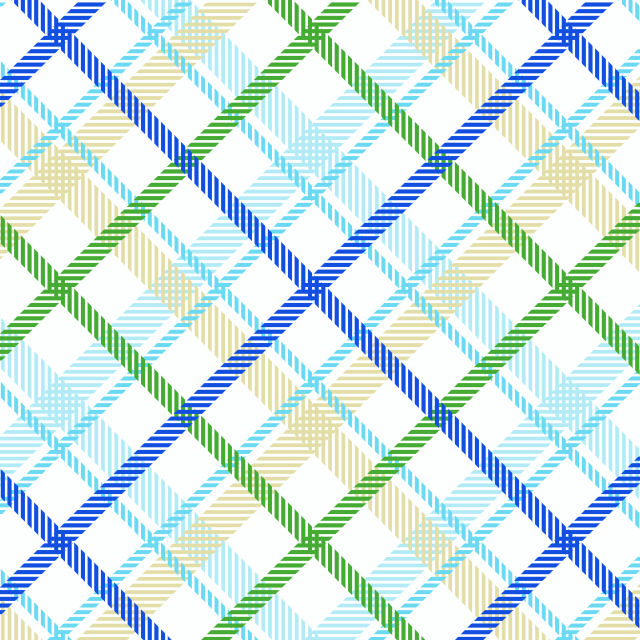
Reproduce this pattern procedurally as a three.js fragment shader.

```glsl
// Diagonal tartan on white: blue, green, cyan and wide pale bands cross at 45 degrees.
// Rising bands are hatched with horizontal bars, falling bands with vertical bars;
// both share one mirrored sequence of bands, painted from pale to strong.
varying vec2 vUv;

// Coverage of a band repeating once per unit of t.
float band(float t, float centre, float halfWidth) {
  float d = abs(fract(t - centre + 0.5) - 0.5);
  float soft = 0.5 * fwidth(t);
  return 1.0 - smoothstep(halfWidth - soft, halfWidth + soft, d);
}

// Hatching bars: duty is the inked share of each pitch.
float bars(float t, float duty) {
  float d = abs(fract(t) - 0.5);
  float soft = 0.65 * fwidth(t);
  return 1.0 - smoothstep(0.5 * duty - soft, 0.5 * duty + soft, d);
}

// Lays one hatched band in both diagonal directions.
vec3 weave(vec3 cloth, vec3 ink, vec2 p, float centre, float halfWidth, float duty) {
  float rising = band(p.x - p.y, centre, halfWidth) * bars(p.y * 76.0, duty);
  float falling = band(-p.x - p.y, centre, halfWidth) * bars(p.x * 76.0, duty);
  return mix(cloth, ink, max(rising, falling));
}

void main() {
  // One unit is a full repeat, with the origin on a blue crossing.
  vec2 p = (vUv - vec2(0.4896, 0.5495)) / 0.793;

  vec3 cloth = vec3(0.99, 1.0, 0.995);

  // Wide pale bands
  cloth = weave(cloth, vec3(0.70, 0.92, 0.96), p, -0.276, 0.050, 0.56);
  cloth = weave(cloth, vec3(0.89, 0.87, 0.66), p, 0.276, 0.050, 0.56);

  // Narrow cyan pair on either side of the blue
  vec3 cyan = vec3(0.42, 0.85, 0.95);
  cloth = weave(cloth, cyan, p, -0.184, 0.0155, 0.6);
  cloth = weave(cloth, cyan, p, 0.184, 0.0155, 0.6);

  // Strong green and blue bands, half a repeat apart
  cloth = weave(cloth, vec3(0.27, 0.67, 0.20), p, 0.5, 0.028, 0.62);
  cloth = weave(cloth, vec3(0.07, 0.31, 0.88), p, 0.0, 0.028, 0.62);

  gl_FragColor = vec4(cloth, 1.0);
}
```
